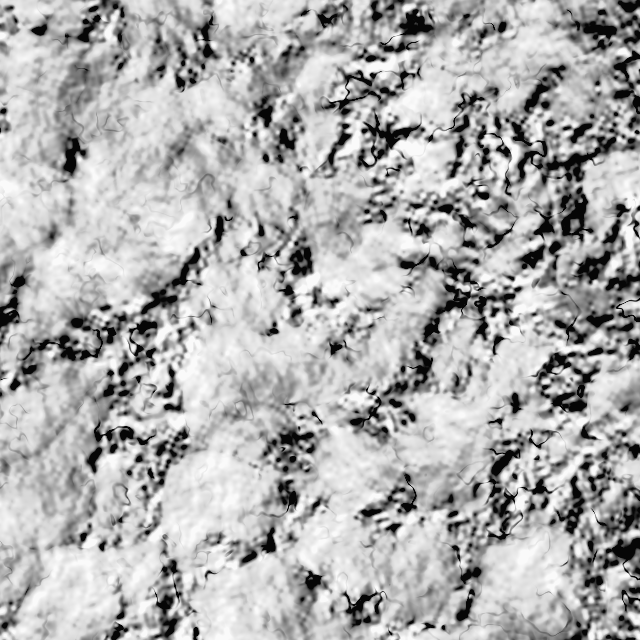
This texture is drawn by a WebGL 2 fragment shader. Its source:

```glsl
#version 300 es
precision highp float;

// Rough, lumpy stone in grey tones, lit from the upper left.
// Slopes of rounded domes and fine fractal grit give the light; thin
// creases and grit turn to black, broken rubble along the shaded rims.

uniform vec2 u_resolution;
out vec4 fragColor;

// Integer hash of a lattice cell, two values from 0 to 1
vec2 hash2(vec2 cell) {
    uvec2 q = uvec2(ivec2(cell)) * uvec2(1597u, 3812u) + uvec2(977u, 131u);
    q = q * 1664525u + 1013904223u;
    q.x += q.y * 1664525u;
    q.y += q.x * 1664525u;
    q ^= q >> 16u;
    q.x += q.y * 1664525u;
    q.y += q.x * 1664525u;
    q ^= q >> 16u;
    return vec2(q & 65535u) / 65535.0;
}

// Smooth value noise centred on zero
float noise(vec2 p) {
    vec2 i = floor(p), f = fract(p);
    f = f * f * (3.0 - 2.0 * f);
    float low = mix(hash2(i).x, hash2(i + vec2(1, 0)).x, f.x);
    float high = mix(hash2(i + vec2(0, 1)).x, hash2(i + vec2(1, 1)).x, f.x);
    return mix(low, high, f.y) - 0.5;
}

float fbm(vec2 p, int octaves) {
    float sum = 0.0, amplitude = 1.0;
    for (int i = 0; i < octaves; i++) {
        sum += amplitude * noise(p);
        p = mat2(1.6, 1.2, -1.2, 1.6) * p + 17.3;
        amplitude *= 0.6;
    }
    return sum;
}

// Height of scattered round lumps, one per cell
float domes(vec2 p) {
    vec2 cell = floor(p);
    float height = 0.0;
    for (int y = -1; y <= 1; y++) {
        for (int x = -1; x <= 1; x++) {
            vec2 c = cell + vec2(x, y);
            vec2 offset = p - c - 0.15 - 0.7 * hash2(c);
            float radius = mix(0.4, 0.8, hash2(c + 53.0).x);
            height = max(height, radius - dot(offset, offset) / radius);
        }
    }
    return height;
}

void main() {
    vec2 p = gl_FragCoord.xy / u_resolution;
    vec2 toLight = vec2(-0.8, 0.6);

    // Uneven outlines for the lumps
    vec2 warped = p + 0.022 * vec2(fbm(p * 12.0, 4), fbm(p * 12.0 + 40.0, 4));

    // Slopes facing the light are positive
    vec2 large = warped * 6.5, small = warped * 15.0 + 9.0;
    float height = domes(large);
    float lumps = height - domes(large + toLight * 0.13);
    lumps += 0.5 * (domes(small) - domes(small + toLight * 0.16));

    // Grit with a wandering grain
    float turn = 3.0 * noise(p * 9.0 + 21.0);
    vec2 grain = mat2(cos(turn), sin(turn), -sin(turn), cos(turn)) * toLight;
    vec2 gritPos = p * 33.0 + 5.0;
    float grit = fbm(gritPos, 3) - fbm(gritPos + grain * 0.27, 3);

    // Thin, broken, curving creases
    float crease = 1.0 - smoothstep(0.01, 0.1, abs(fbm(warped * 23.0 + 31.0, 3)));
    crease *= smoothstep(-0.08, 0.16, noise(p * 31.0 + 11.0));

    // Smooth sloping vein across the upper left
    float across = p.y - 0.59 - 0.66 * p.x + 0.05 * noise(p * 6.0);
    float vein = (1.0 - smoothstep(0.01, 0.055, abs(across)))
               * (1.0 - smoothstep(0.45, 0.7, p.x));
    float streaks = noise(vec2(dot(p, vec2(0.83, 0.55)) * 7.0, across * 60.0));

    // Rubble gathers on shaded rims, in hollows and toward the lower right
    float gather = 0.75 * fbm(p * 8.0 + 3.0, 4) - 1.3 * lumps
                 + 0.6 * (0.33 - height)
                 + 0.25 * (p.x - 0.5) - 0.12 * (p.y - 0.5);
    float rubble = smoothstep(-0.04, 0.24, gather) * (1.0 - 0.85 * vein);

    // Tone: soft mottling, lumps, grit and crevices
    float tone = 0.82 + 0.38 * fbm(p * 11.0 + 70.0, 4) + 0.8 * lumps;
    tone += grit * mix(0.5, 1.8, rubble) - 0.13 * rubble;
    tone -= crease * mix(0.16, 0.65, rubble) * (1.0 - 0.7 * vein);
    tone += streaks * mix(0.02, 0.2, vein) - 0.12 * vein;
    tone -= 0.1 * smoothstep(0.5, 1.0, p.x);

    // Gentle shoulder in the highlights, steep fall into the shadows
    tone -= 0.62 * max(tone - 0.84, 0.0);
    tone -= 0.8 * max(0.34 - tone, 0.0);
    fragColor = vec4(vec3(clamp(tone, 0.025, 0.98)), 1.0);
}
```
